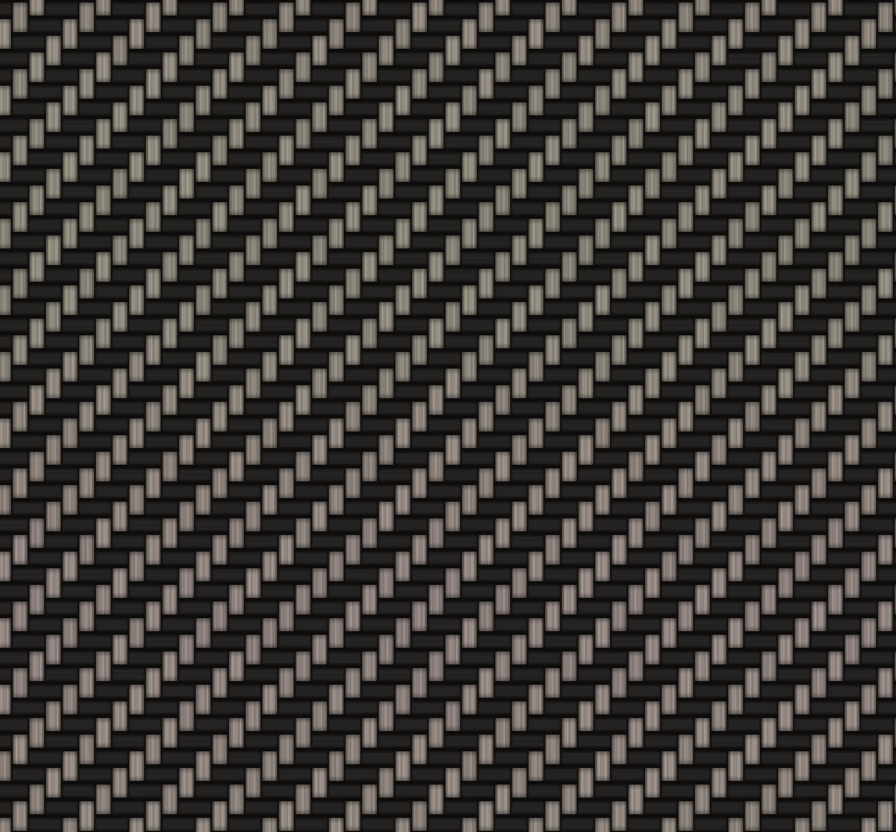
Write a WebGL 1 fragment shader that draws this texture.

```glsl
precision mediump float;

uniform vec2 u_resolution;

float hash(vec2 p) {
  p = fract(p * vec2(0.1031, 0.1137));
  p += dot(p, p.yx + 33.33);
  return fract((p.x + p.y) * p.x * 7.0);
}

// Fine fibres across a tow, from layered sines shifted by a seed
float fibres(float x, float seed) {
  float phase = seed * 6.2832;
  return 0.5 * sin(x * 17.0 + phase)
       + 0.3 * sin(x * 29.0 - phase * 2.0)
       + 0.2 * sin(x * 47.0 + phase * 3.0);
}

// Dark tow running across; p spans 0..2 along it and -0.5..0.5 over it
vec3 weftColor(vec2 p, float seed) {
  float roundness = 1.0 - smoothstep(0.2, 0.48, abs(p.y));
  float ends = smoothstep(0.0, 0.16, p.x) * smoothstep(0.0, 0.16, 2.0 - p.x);
  float light = roundness * mix(0.35, 1.0, ends);
  light *= 0.97 + 0.08 * fibres(p.y, seed);
  return mix(vec3(0.055, 0.05, 0.045), vec3(0.145, 0.138, 0.134), light);
}

// Pale tow running down; p is measured from the centre of its visible part
vec3 warpColor(vec2 p, float seed) {
  float sides = 1.0 - smoothstep(0.22, 0.5, abs(p.x));
  float ends = 1.0 - smoothstep(0.5, 0.95, abs(p.y));
  float light = mix(0.5, 1.0, sides) * mix(0.66, 1.0, ends);
  light *= 0.96 + 0.13 * fibres(p.x, seed) + 0.08 * (seed - 0.5);
  return vec3(0.585, 0.55, 0.515) * light;
}

void main() {
  // Fifty rows of square cells, counted from the top
  float cellsPerPixel = 50.0 / u_resolution.y;
  vec2 cell = vec2(gl_FragCoord.x, u_resolution.y - gl_FragCoord.y) * cellsPerPixel;
  cell -= vec2(0.71, 0.04);
  vec2 id = floor(cell);

  // Two-over-two twill: each column steps up by one row
  vec2 warp = vec2(fract(cell.x) - 0.5, mod(cell.y + id.x, 4.0) - 1.0);
  vec2 weft = vec2(mod(cell.x + id.y, 4.0) - 2.0, fract(cell.y) - 0.5);
  float warpSeed = hash(vec2(id.x, floor((cell.y + id.x) / 4.0)) + 60.0);
  float weftSeed = hash(vec2(floor((cell.x + id.y) / 4.0), id.y) + 130.0);

  // Soft rectangle of pale tow over the dark one, with a narrow shadow
  vec2 edge = abs(warp) - vec2(0.42, 0.86);
  float dist = length(max(edge, 0.0)) + min(max(edge.x, edge.y), 0.0);
  float soft = max(0.05, 0.6 * cellsPerPixel);
  float cover = 1.0 - smoothstep(-soft, soft, dist - 0.03);
  float shadow = 1.0 - 0.5 * (1.0 - smoothstep(0.0, 0.2, dist));

  vec3 color = weftColor(weft, weftSeed) * shadow;
  color = mix(color, warpColor(warp, warpSeed), cover);

  // Faint broad change of tint down the cloth
  float tint = sin(cell.y * 0.125);
  color *= 1.0 + 0.025 * tint * vec3(-0.6, 0.4, -0.8);
  gl_FragColor = vec4(color, 1.0);
}
```
